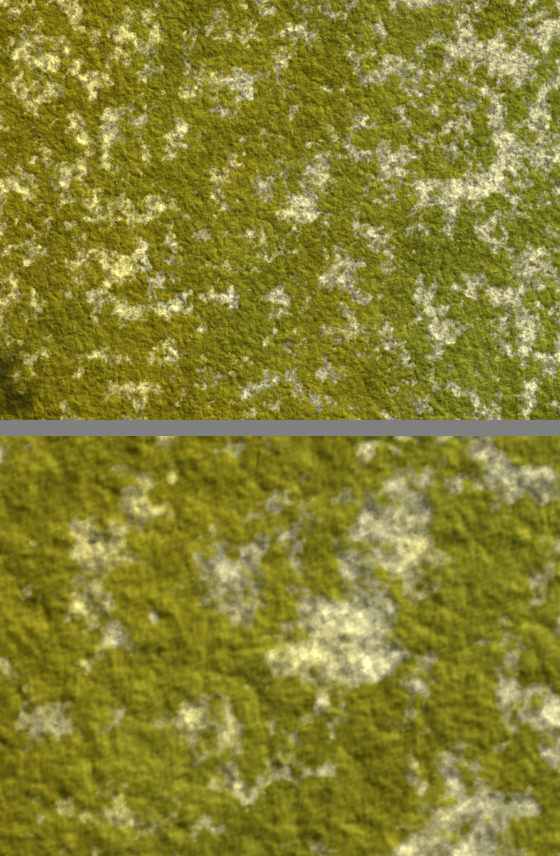
Top, the full canvas; bottom, a detail of the centre.
Give the GLSL for this texture, as a WebGL 1 fragment shader.

```glsl
precision highp float;
// Crumbly olive moss on a pale weathered wall, lit from the upper right.
// Cell bumps and fractal noise form a relief; a second noise bares the stone
// in its hollows, mostly at the right, with yellow lichen towards the left.

uniform vec2 u_resolution;

float hash(vec2 cell) {
  vec3 q = fract(cell.xyx * vec3(0.1031, 0.1030, 0.0973));
  q += dot(q, q.yzx + 33.33);
  return fract((q.x + q.y) * q.z);
}

float noise(vec2 p) {
  vec2 i = floor(p);
  vec2 f = fract(p);
  f = f * f * (3.0 - 2.0 * f);
  return mix(mix(hash(i), hash(i + vec2(1.0, 0.0)), f.x),
             mix(hash(i + vec2(0.0, 1.0)), hash(i + 1.0), f.x), f.y);
}

float fbm(vec2 p) {
  float sum = 0.0, total = 0.0, weight = 1.0;
  for (int i = 0; i < 4; i++) {
    sum += weight * noise(p);
    total += weight;
    weight *= 0.65;
    p = mat2(1.6, 1.2, -1.2, 1.6) * p + 17.3;
  }
  return sum / total;
}

// Rounded cushions: one minus the distance to the nearest scattered centre
float cushions(vec2 p) {
  vec2 cell = floor(p);
  float nearest = 2.0;
  for (int y = -1; y <= 1; y++) {
    for (int x = -1; x <= 1; x++) {
      vec2 c = cell + vec2(float(x), float(y));
      vec2 centre = c + vec2(hash(c), hash(c + 71.7));
      nearest = min(nearest, distance(p, centre));
    }
  }
  return 1.0 - nearest;
}

float relief(vec2 p) {
  vec2 bend = 0.02 * vec2(noise(p * 55.0), noise(p * 55.0 + 50.0));
  return 0.7 * fbm(p * 45.0 + 9.0) + 0.3 * cushions((p + bend) * 42.0);
}

void main() {
  vec2 p = gl_FragCoord.xy / u_resolution.y;
  float across = gl_FragCoord.x / u_resolution.x;

  // Relief, its slope towards the light, and slow and fine variation
  float height = relief(p);
  float slope = height - relief(p + vec2(0.0024, 0.0032));
  float broad = fbm(p * 9.0 + 31.0) - 0.5;
  float speckle = noise(p * 170.0 + 13.0) - 0.5;

  // Moss: ochre at the left, greener at the right
  float tone = 0.5 + 2.4 * slope + 0.45 * broad + 0.5 * (height - 0.52) + 0.25 * speckle;
  vec3 moss = mix(vec3(0.29, 0.28, 0.035), vec3(0.65, 0.63, 0.16), clamp(tone, -0.2, 1.2));
  float green = across + 0.5 * (noise(p * 5.0) - 0.5);
  moss *= mix(vec3(1.03, 0.97, 0.75), vec3(0.96, 1.02, 1.25), smoothstep(0.0, 1.0, green));

  // Bare stone and lichen in small ragged flecks
  float grain = fbm(p * 75.0 + 5.0);
  float cover = 0.09 * smoothstep(0.5, 1.0, across)
              + 0.06 * (1.0 - smoothstep(0.05, 0.4, distance(p, vec2(0.2, 0.95))))
              + 0.05 * (1.0 - smoothstep(0.05, 0.25, distance(p, vec2(0.43, 0.36))))
              + 0.08 * (noise(p * 4.0 + 8.0) - 0.5) + 0.35 * broad;
  float bare = fbm(p * 27.0 + 3.0) + cover - 0.35 * (height - 0.52) + 0.2 * (grain - 0.5);
  float lichen = 1.0 - smoothstep(0.15, 0.6, across + 0.6 * (noise(p * 14.0 + 60.0) - 0.5));
  vec3 stone = mix(vec3(0.66, 0.64, 0.48), vec3(0.72, 0.68, 0.40), lichen);
  stone *= 0.58 + 0.7 * grain + 1.4 * slope + 0.2 * speckle;
  stone *= 1.0 + 0.3 * smoothstep(0.66, 0.8, bare);
  vec3 color = mix(moss, stone, 0.95 * smoothstep(0.52, 0.68, bare));

  // Shaded lower left corner
  float corner = distance(p, vec2(0.0, 0.1)) + 0.2 * broad;
  color *= mix(0.4, 1.0, smoothstep(0.0, 0.11, corner));
  color *= mix(0.94, 1.0, smoothstep(0.0, 0.6, p.x + 0.4 * p.y));

  gl_FragColor = vec4(color, 1.0);
}
```
